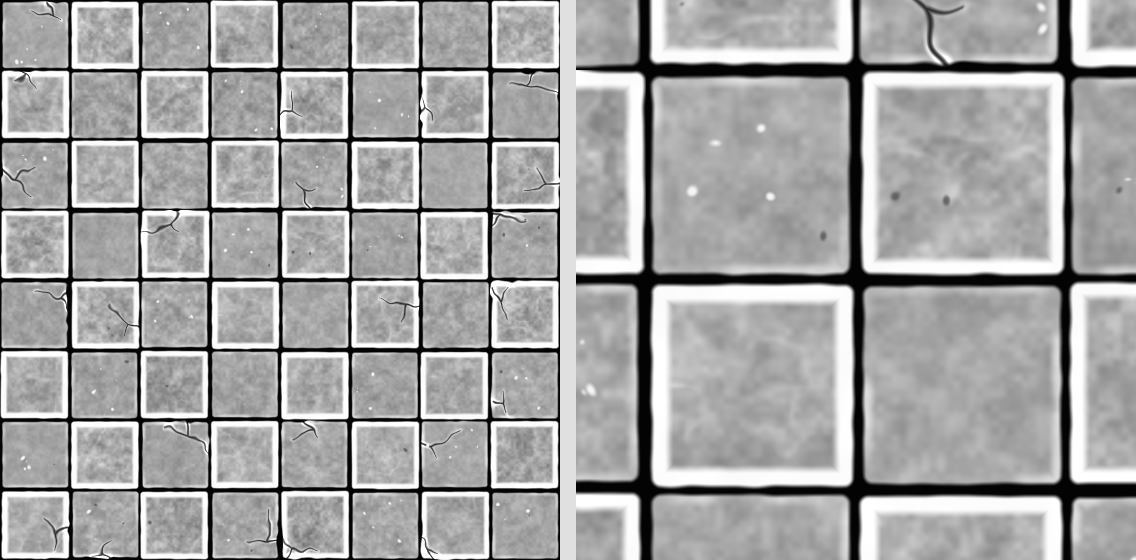
Left, the full canvas; right, a detail of the centre.
A Shadertoy shader for this texture map:

```glsl
// Square stone tiles in black joints: tiles alternate between a bright worn rim
// and a faint one. Rounded-box distances shape the tiles; wrapping value noise
// adds mottling, and hashes per tile scatter cracks, chips and specks.

#define TILES 8.0          // repeats across and down
#define HALF_SIZE 0.469    // half a faint tile, in cells
#define BRIGHT_GROWTH 0.011 // extra half size of a bright tile
#define CORNER 0.04        // corner radius
#define EDGE_WOBBLE 0.010  // roughness of the outline
#define RIM_WIDTH 0.068    // width of the bright rim
#define STONE_GREY 0.64
#define JOINT_GREY 0.01
#define RIM_GREY 1.0
#define CRACKED_SHARE 0.32 // share of tiles with cracks
#define CRACK_WIDTH 0.011
#define SPECKS 5

float hash(vec2 p) {
    vec3 q = fract(p.xyx * vec3(0.1031, 0.1030, 0.0973));
    q += dot(q, q.yzx + 33.33);
    return fract((q.x + q.y) * q.z);
}

float tileHash(vec2 id, float seed) {
    return hash(id + seed * vec2(17.0, 29.0) + 5.0);
}

// Value noise over the unit canvas, wrapping after freq lattice cells
float noise(vec2 uv, float freq) {
    vec2 x = uv * freq, i = floor(x), f = fract(x);
    f = f * f * (3.0 - 2.0 * f);
    vec2 a = mod(i, freq), b = mod(i + 1.0, freq);
    return mix(mix(hash(a), hash(vec2(b.x, a.y)), f.x),
               mix(hash(vec2(a.x, b.y)), hash(b), f.x), f.y);
}

// Signed fine-grained noise, about -0.5 to 0.5
float mottling(vec2 uv) {
    float sum = 0.0, gain = 0.42, freq = 72.0;
    for (int i = 0; i < 3; i++) {
        sum += gain * (noise(uv + 0.37 * float(i), freq) - 0.5);
        freq = floor(freq * 1.75);
        gain *= 0.85;
    }
    return sum;
}

// Distance to the border of a rounded tile, positive inside
float tileDepth(vec2 p, float halfSize) {
    vec2 q = abs(p) - (halfSize - CORNER);
    return CORNER - length(max(q, 0.0)) - min(max(q.x, q.y), 0.0);
}

// Distance to a segment; its far end is pushed away to taper the line
float taperedSegment(vec2 p, vec2 a, vec2 b, float taper) {
    vec2 ab = b - a;
    float t = clamp(dot(p - a, ab) / dot(ab, ab), 0.0, 1.0);
    return length(p - a - ab * t) + taper * t;
}

// A crack enters from the border and forks once
float crackDistance(vec2 p, vec2 id) {
    float angle = 6.2832 * tileHash(id, 1.0);
    vec2 dir = vec2(cos(angle), sin(angle));
    vec2 root = dir / max(abs(dir.x), abs(dir.y)) * 0.49;
    vec2 side = vec2(-dir.y, dir.x);
    vec2 joint = root - dir * mix(0.1, 0.24, tileHash(id, 2.0))
               + side * (tileHash(id, 3.0) - 0.5) * 0.25;
    float dist = taperedSegment(p, root, joint, 0.0);
    for (int i = 0; i < 2; i++) {
        float k = float(i), turn = (k * 2.0 - 1.0) * mix(0.3, 1.7, tileHash(id, 4.0 + k));
        vec2 heading = -dir * cos(turn) + side * sin(turn);
        float reach = mix(0.12, 0.44, tileHash(id, 6.0 + k));
        dist = min(dist, taperedSegment(p, joint, joint + heading * reach, 0.008));
    }
    return dist;
}

void mainImage(out vec4 fragColor, in vec2 fragCoord) {
    vec2 uv = fragCoord / iResolution.xy;
    float pixel = TILES / iResolution.y;
    vec2 id = mod(floor(uv * TILES), TILES);
    vec2 p = fract(uv * TILES) - 0.5;
    float bright = 1.0 - mod(id.x + id.y, 2.0);
    float soft = max(0.014, 0.7 * pixel);

    // Tile outline, slightly shifted and rough, chipped along cracks
    vec2 shift = vec2(tileHash(id, 8.0), tileHash(id, 9.0)) - 0.5;
    vec2 bend = vec2(noise(uv, 64.0), noise(uv + 0.43, 64.0)) - 0.5;
    float cracked = step(tileHash(id, 10.0), CRACKED_SHARE);
    float crack = mix(1.0, crackDistance(p + bend * 0.09, id), cracked);
    float nearCrack = 1.0 - smoothstep(0.02, 0.24, crack);
    float rough = noise(uv + 0.21, 80.0) - 0.5;
    float depth = tileDepth(p - shift * 0.022, HALF_SIZE + BRIGHT_GROWTH * bright);
    depth += rough * EDGE_WOBBLE * (1.0 + 5.0 * nearCrack);

    // Mottled stone with broad blotches and pale veins in the bright tiles
    float contrast = mix(0.14, 0.3, tileHash(id, 11.0)) + 0.08 * bright;
    float grey = STONE_GREY + contrast * mottling(uv);
    grey += 0.03 * (tileHash(id, 13.0) - 0.5) + 0.015 * bright;
    grey += (0.04 + 0.07 * bright) * (noise(uv + bend * 0.02, 28.0) - 0.5);
    float ridge = 1.0 - abs(2.0 * noise(uv + bend * 0.03, 36.0) - 1.0);
    grey += (0.015 + 0.045 * bright) * (smoothstep(0.5, 1.0, ridge) - 0.35);

    // Rim: broad and white, or thin and patchy, fading inwards
    float patches = smoothstep(0.3, 0.8, noise(uv + 0.67, 40.0));
    float broad = RIM_WIDTH * mix(0.85, 1.15, tileHash(id, 14.0));
    float width = mix(0.03, broad, bright) + rough * (0.016 + 0.05 * nearCrack);
    float rim = 1.0 - smoothstep(width - 0.016, width + 0.034, depth);
    float strength = mix(0.1 + 0.45 * patches + 0.3 * nearCrack, 0.96 + 0.04 * patches, bright);
    grey = mix(grey, RIM_GREY, rim * min(strength, 1.0));

    // Cracks: dark line between lit lips, brightest near the border
    float lip = smoothstep(0.01, 0.025, crack) * (1.0 - smoothstep(0.025, 0.06, crack));
    grey += lip * mix(0.3, 0.08, smoothstep(0.03, 0.18, depth));
    float line = 1.0 - smoothstep(CRACK_WIDTH - soft, CRACK_WIDTH + soft, crack);
    grey = mix(grey, 0.1, 0.9 * line);

    // Specks: white chips on faint tiles, a few dark pits on any
    float speckled = step(tileHash(id, 12.0), mix(0.6, 0.25, bright));
    for (int i = 0; i < SPECKS; i++) {
        float seed = 20.0 + 4.0 * float(i);
        vec2 centre = (vec2(tileHash(id, seed), tileHash(id, seed + 1.0)) - 0.5) * 0.76;
        float size = mix(0.002, 0.028, tileHash(id, seed + 2.0));
        float dist = length(p - centre + bend * 0.06) - size;
        float pit = step(0.85 - 0.2 * bright, tileHash(id, seed + 3.0));
        float cover = speckled * (1.0 - smoothstep(-soft, soft, dist));
        grey = mix(grey, mix(0.96, 0.33, pit), cover * mix(1.0 - bright, 0.8, pit));
    }

    // Black joints
    float body = smoothstep(-soft, soft, depth);
    grey = mix(JOINT_GREY, grey, body);
    fragColor = vec4(vec3(clamp(grey, 0.0, 1.0)), 1.0);
}
```
